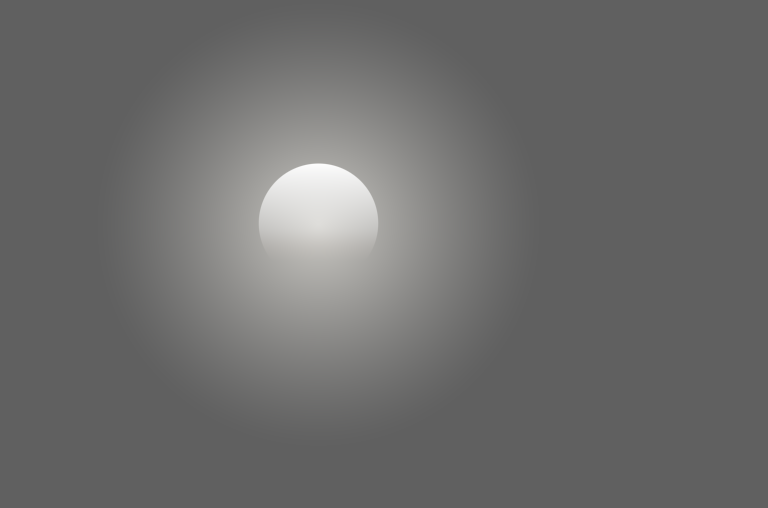
Write a Shadertoy shader that draws this background.

```glsl
// Soft radial halo, strongest at its centre
float haloStrength(float dist) {
    return pow(clamp(1.0 - dist / 0.437, 0.0, 1.0), 1.3);
}

// Antialiased disc coverage
float discMask(float dist, float radius, float pixel) {
    return smoothstep(pixel, -pixel, dist - radius);
}

void mainImage(out vec4 fragColor, in vec2 fragCoord) {
    // Coordinates in units of the canvas height
    vec2 uv = fragCoord / iResolution.y;
    float aspect = iResolution.x / iResolution.y;
    vec2 moonCenter = vec2(0.4147 * aspect, 0.5605);
    float moonDist = length(uv - moonCenter);

    // Grey backdrop with a warm halo
    vec3 color = vec3(0.378);
    float haloDist = length(uv - moonCenter + vec2(0.0, 0.003));
    color = mix(color, vec3(0.80, 0.793, 0.773), haloStrength(haloDist));

    // Moon, white at the top and dissolving into haze below
    float lift = clamp((uv.y - 0.486) / 0.192, 0.0, 1.0);
    vec3 moonColor = mix(vec3(0.85, 0.81, 0.79), vec3(0.99), smoothstep(0.0, 0.35, lift));
    float moonMask = discMask(moonDist, 0.1176, 0.75 / iResolution.y);
    color = mix(color, moonColor, moonMask * lift);

    fragColor = vec4(color, 1.0);
}
```
